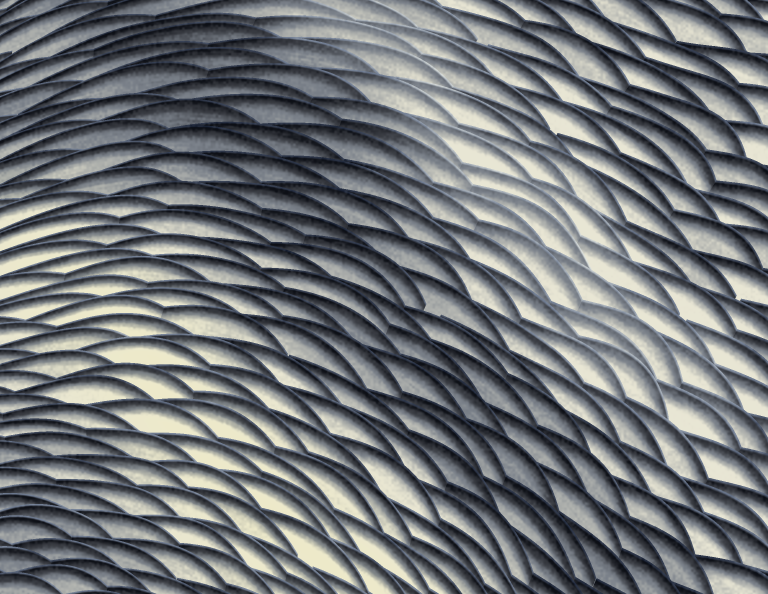
Reproduce this texture procedurally as a Shadertoy shader.

```glsl
// Overlapping lens-shaped scales that sweep along a curved flow.
// Staggered rows are laid in warped coordinates; each scale runs from a dark
// upper edge with a thin pale rim to a light lower side, over broad tone bands.

float hash(vec2 p) {
    vec3 q = fract(vec3(p.xyx) * 0.1031);
    q += dot(q, q.yzx + 33.33);
    return fract((q.x + q.y) * q.z);
}

float noise(vec2 p) {
    vec2 i = floor(p), f = fract(p);
    f = f * f * (3.0 - 2.0 * f);
    return mix(mix(hash(i), hash(i + vec2(1, 0)), f.x),
               mix(hash(i + vec2(0, 1)), hash(i + vec2(1, 1)), f.x), f.y);
}

float band(float x, float center, float width) {
    float d = (x - center) / width;
    return exp(-d * d);
}

// x runs along the flow, y across it
vec2 flowCoords(vec2 p) {
    float bend = smoothstep(0.0, 1.6, p.x - 0.35 * p.y + 0.03);
    float across = p.y + 0.72 * bend * (1.0 - 0.4 * p.y);
    across += 0.15 * exp(-5.0 * p.x) * p.y * p.y;
    across += 0.022 * noise(p * 4.5 + 7.0);
    float along = p.x - 0.5 * p.y * smoothstep(-0.3, 1.4, p.x);
    return vec2(along + 0.03 * noise(p * 5.0), across);
}

// Lowest scale covering s: depth below its upper edge, place along it, random id
vec3 findScale(vec2 s) {
    s /= vec2(0.205, 0.0225);
    float firstRow = floor(s.y) - 2.0;
    vec3 found = vec3(-1.0, 0.0, 0.5);
    for (int j = 0; j < 6; j++) {
        float row = firstRow + float(j);
        float shift = 0.5 * mod(row, 2.0) + 0.25 * (hash(vec2(row, 3.0)) - 0.5);
        float column = floor(s.x - shift);
        for (int k = -1; k <= 1; k++) {
            vec2 id = vec2(column + float(k), row);
            float rnd = hash(id + 41.0);
            float a = (s.x - shift - id.x - 0.5 - 0.3 * (rnd - 0.5)) / 0.56;
            float height = 0.85 + 0.5 * hash(id + 97.0);
            float arc = height * (1.0 - a * a) * (1.0 + 0.35 * a);
            float depth = row + arc - s.y;
            if (abs(a) < 1.0 && depth > max(found.x, 0.0)) found = vec3(depth, a, rnd);
        }
        if (found.x > 0.0) break;
    }
    return found;
}

vec3 palette(float v) {
    vec3 c = mix(vec3(0.05, 0.06, 0.085), vec3(0.20, 0.21, 0.235), smoothstep(0.04, 0.21, v));
    c = mix(c, vec3(0.48, 0.505, 0.54), smoothstep(0.17, 0.52, v));
    c = mix(c, vec3(0.67, 0.68, 0.67), smoothstep(0.48, 0.69, v));
    return mix(c, vec3(0.91, 0.90, 0.83), smoothstep(0.65, 0.92, v));
}

vec3 shade(vec2 p) {
    vec2 s = flowCoords(p);
    vec3 scale = findScale(s);
    float depth = max(scale.x, 0.0);

    // Broad diagonal bands of light and shadow
    float diagonal = p.x + 0.78 * p.y + 0.12 * (noise(p * 5.0 + 20.0) - 0.5);
    float ridge = band(diagonal, 1.39, 0.13) * smoothstep(0.1, 0.55, p.y);
    float cream = band(diagonal, 0.55, 0.19) * smoothstep(0.8, 0.5, p.y);
    float hollow = band(diagonal, 1.02, 0.19);
    float corner = exp(-dot(p, p) / 0.06);
    float upperLeft = smoothstep(0.55, 0.8, p.y) * smoothstep(0.95, 0.6, p.x);

    float low = 0.06 + 0.36 * ridge + 0.08 * cream;
    float high = 0.84 + 0.16 * ridge + 0.13 * cream - 0.24 * hollow
               - 0.32 * corner - 0.2 * upperLeft;
    high += 0.2 * (scale.z - 0.5);

    // Body, rim and tip of one scale
    float ramp = smoothstep(0.05, 1.35, depth + 0.12 * (noise(s * vec2(30, 140)) - 0.5));
    float value = mix(low, high, ramp);
    float rim = 1.0 - smoothstep(0.04, 0.2, depth);
    value += rim * (0.16 + 0.3 * noise(p * 14.0)) * (1.0 - 0.5 * hollow);
    value += 0.09 * smoothstep(0.3, 1.0, scale.y);

    // Fine grain and lengthwise fibres
    value += 0.09 * (noise(p * 230.0) - 0.5) + 0.06 * (noise(s * vec2(25, 260)) - 0.5);
    vec3 color = palette(value);
    color += vec3(-0.03, -0.005, 0.045) * rim;
    return color + vec3(0.02, 0.015, -0.04) * cream * ramp;
}

void mainImage(out vec4 fragColor, in vec2 fragCoord) {
    // Average a 3 by 3 grid inside each pixel for smooth edges
    vec3 sum = vec3(0.0);
    for (int i = 0; i < 9; i++) {
        vec2 offset = (vec2(i % 3, i / 3) - 1.0) / 3.0;
        sum += shade((fragCoord + offset) / iResolution.y);
    }
    fragColor = vec4(clamp(sum / 9.0, 0.0, 1.0), 1.0);
}
```
